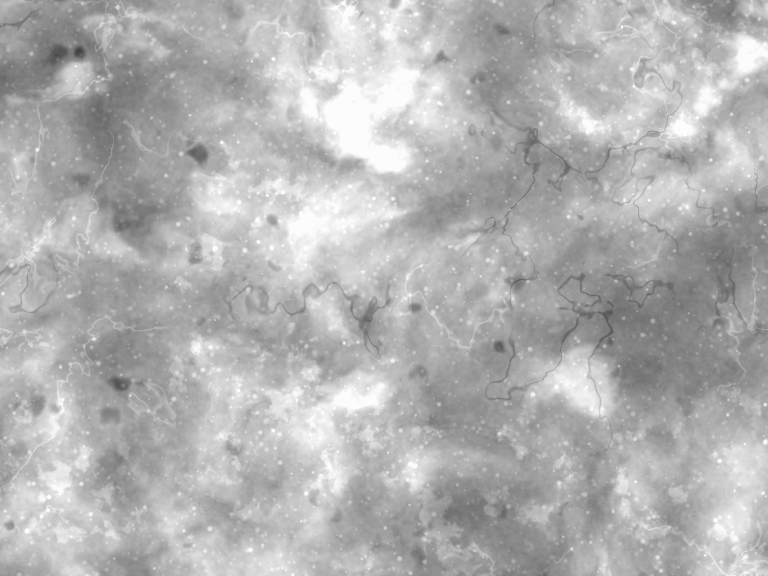
A WebGL 1 fragment shader for this texture:

```glsl
precision highp float;
uniform vec2 u_resolution;

float hash(vec2 cell) {
  vec3 q = fract(cell.xyx * vec3(0.1031, 0.1030, 0.0973));
  q += dot(q, q.yzx + 33.33);
  return fract((q.x + q.y) * q.z);
}

float noise(vec2 p) {
  vec2 cell = floor(p);
  vec2 w = fract(p);
  w = w * w * (3.0 - 2.0 * w);
  float low = mix(hash(cell), hash(cell + vec2(1.0, 0.0)), w.x);
  float high = mix(hash(cell + vec2(0.0, 1.0)), hash(cell + 1.0), w.x);
  return mix(low, high, w.y);
}

// Rotated octaves, normalised to 0..1
float fbm(vec2 p) {
  float sum = 0.0, total = 0.0, amplitude = 1.0;
  for (int i = 0; i < 5; i++) {
    sum += amplitude * noise(p);
    total += amplitude;
    amplitude *= 0.56;
    p = mat2(1.6, 1.2, -1.2, 1.6) * p + 17.3;
  }
  return sum / total;
}

// Soft dots scattered over a cell grid; share is the fraction of filled cells
float spots(vec2 p, float share, float radius) {
  vec2 cell = floor(p);
  float cover = 0.0;
  for (int y = -1; y <= 1; y++) {
    for (int x = -1; x <= 1; x++) {
      vec2 c = cell + vec2(x, y);
      vec2 centre = c + vec2(hash(c + 3.7), hash(c + 41.2));
      float size = radius * mix(0.5, 1.3, hash(c + 75.9));
      float dot_ = 1.0 - smoothstep(0.3 * size, 1.3 * size, distance(p, centre));
      float strength = mix(0.35, 1.0, hash(c + 19.4));
      cover = max(cover, dot_ * strength * step(hash(c + 58.1), share));
    }
  }
  return cover;
}

// Thin broken line along the mid level of a noise field
float vein(vec2 p, float width) {
  return 1.0 - smoothstep(0.0, width, abs(fbm(p) - 0.5));
}

void main() {
  vec2 p = gl_FragCoord.xy / u_resolution.y;
  vec2 warp = vec2(fbm(p * 4.0 + 5.1), fbm(p * 4.0 + 31.7)) - 0.5;
  vec2 bent = p + 0.16 * warp;
  vec2 ragged = p + 0.022 * (vec2(noise(p * 45.0), noise(p * 45.0 + 9.3)) - 0.5);

  // Broad clouds, with rougher mottling where they are light
  float clouds = fbm(bent * 3.2 + 12.4);
  float light = smoothstep(0.38, 0.6, clouds);
  float mottle = fbm(bent * 11.0 + 47.0) - 0.5;
  float tone = 0.67 + 0.72 * (clouds - 0.5) + mix(0.32, 0.62, light) * mottle;

  // Chalky white blotches and light crumbs
  float chalk = fbm(bent * vec2(5.0, 6.5) + 83.0);
  tone += 0.25 * smoothstep(0.57, 0.76, chalk);
  float crumbs = smoothstep(0.57, 0.72, fbm(p * 30.0 + 7.7));
  tone += 0.12 * crumbs * smoothstep(0.45, 0.62, fbm(p * 5.0 + 63.0));

  // Sparse dark cracks and pale filaments
  float crackArea = smoothstep(0.54, 0.68, fbm(p * 4.0 + 91.0));
  tone -= 0.13 * crackArea * vein(bent * 5.0 + 27.0, 0.014);
  float paleArea = smoothstep(0.5, 0.65, fbm(p * 4.5 + 54.0));
  tone += 0.10 * paleArea * vein(bent * 8.0 + 66.0, 0.025);

  // Dark pits, large and small
  tone -= 0.24 * spots(ragged * 7.0 + 2.0, 0.22, 0.10);
  tone -= 0.14 * spots(ragged * 17.0 + 39.0, 0.14, 0.20);

  // Bright specks and fine grain
  tone += 0.20 * spots(p * 52.0, 0.13, 0.21);
  tone += 0.10 * spots(p * 85.0 + 11.0, 0.25, 0.30);
  tone += 0.045 * (noise(p * 130.0) - 0.5) + 0.03 * (noise(p * 260.0) - 0.5);

  gl_FragColor = vec4(vec3(clamp(tone, 0.22, 0.99)), 1.0);
}
```
